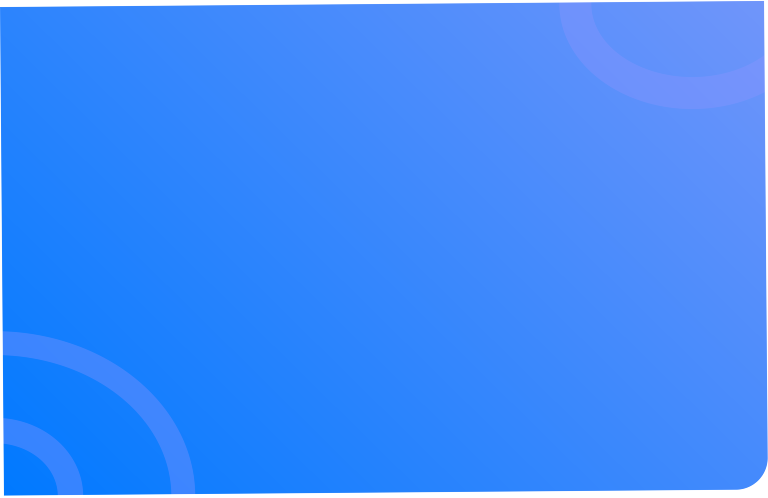
This background is drawn by a WebGL 1 fragment shader. Its source:

```glsl
precision highp float;
// A slightly tilted blue gradient card on white, with soft elliptical rings in two corners.

uniform vec2 u_resolution;

const vec2 FRAME = vec2(1.542, 1.0);
const vec3 DEEP_BLUE = vec3(0.0, 0.475, 1.0);
const vec3 PERIWINKLE = vec3(0.44, 0.585, 0.98);
const vec3 RING_TINT = vec3(0.55, 0.58, 1.0);

// Smooth coverage of a shape from its signed distance
float fill(float d) {
  float pixel = FRAME.y / u_resolution.y;
  return 1.0 - smoothstep(-0.6 * pixel, 0.6 * pixel, d);
}

// Approximate signed distance to an ellipse
float ellipse(vec2 p, vec2 radii) {
  float k = length(p / radii);
  return k * (k - 1.0) / max(length(p / (radii * radii)), 0.0001);
}

// Band of constant width inside an ellipse
float ring(vec2 p, vec2 radii, float width) {
  return fill(ellipse(p, radii)) - fill(ellipse(p, radii - width));
}

// Box whose lower right corner alone is rounded
float cardDistance(vec2 p, vec2 halfSize) {
  float radius = p.x > 0.0 && p.y < 0.0 ? 0.064 : 0.0;
  vec2 q = abs(p) - halfSize + radius;
  return length(max(q, 0.0)) + min(max(q.x, q.y), 0.0) - radius;
}

void main() {
  vec2 p = gl_FragCoord.xy / u_resolution * FRAME;

  // Card space, tilted counterclockwise
  float tilt = 0.008;
  vec2 q = p - vec2(0.771, 0.5015);
  q = vec2(cos(tilt) * q.x + sin(tilt) * q.y, cos(tilt) * q.y - sin(tilt) * q.x);
  vec2 halfSize = vec2(0.767, 0.4905);

  // Diagonal gradient
  float t = 0.5 + 0.5 * (q.x + q.y) / (halfSize.x + halfSize.y);
  vec3 color = mix(DEEP_BLUE, PERIWINKLE, clamp(t, 0.0, 1.0));

  // Corner rings
  vec2 lowerLeft = p - vec2(-0.010, 0.004);
  float rings = ring(p - vec2(1.390, 0.992), vec2(0.267, 0.211), 0.0643);
  rings += ring(lowerLeft, vec2(0.402, 0.331), 0.048);
  rings += ring(lowerLeft, vec2(0.177, 0.157), 0.051);
  color = mix(color, RING_TINT, 0.36 * rings);

  // White surround
  color = mix(vec3(1.0), color, fill(cardDistance(q, halfSize)));
  gl_FragColor = vec4(color, 1.0);
}
```
